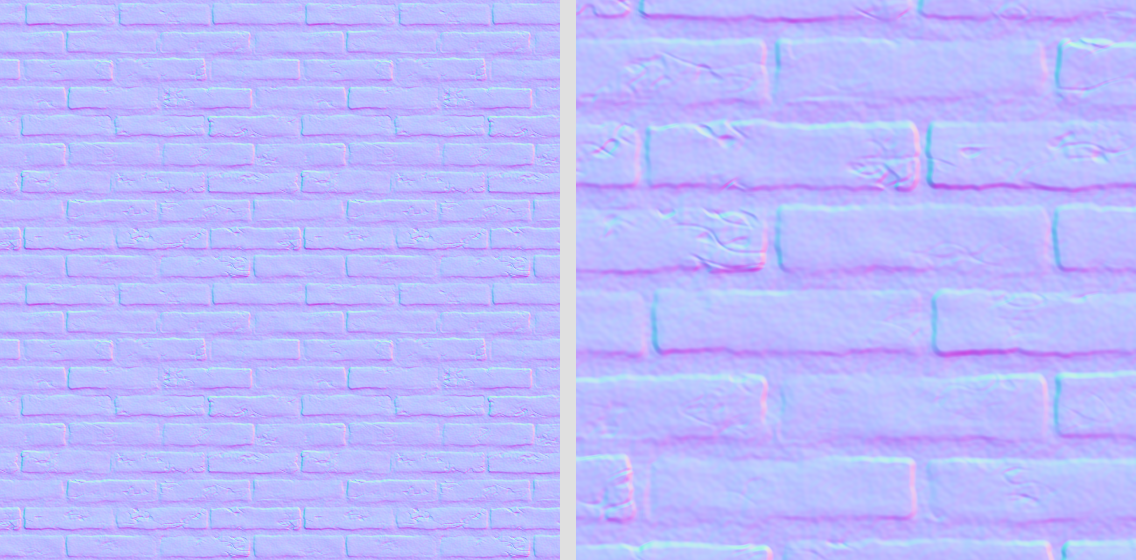
Left, the full canvas; right, a detail of the centre.
Give the GLSL for this texture map, as a Shadertoy shader.

```glsl
const vec2 BRICKS = vec2(3.0, 10.0);      // bricks across and courses in one tile
const float TILES = 2.0;                  // tiles along each canvas side
const vec2 HALF_BRICK = vec2(0.1605, 0.0378);
const float CORNER = 0.010;
const float BEVEL = 0.0039;
const float RELIEF = 0.0025;
const float ROUNDING = 0.0017;
const float SKIRT = 0.0016;
const float TAU = 6.2831853;

vec2 hash2(vec2 cell, float seed) {
    uvec3 v = uvec3(ivec3(vec3(cell, seed))) * 1664525u + 1013904223u;
    v.x += v.y * v.z; v.y += v.z * v.x; v.z += v.x * v.y;
    v ^= v >> 16u;
    v.x += v.y * v.z; v.y += v.z * v.x;
    return vec2(v.xy >> 8u) / 16777216.0;
}

float cornerSlope(vec2 cell, vec2 offset, vec2 period, float seed) {
    float angle = TAU * hash2(mod(cell, period), seed).x;
    return dot(vec2(cos(angle), sin(angle)), offset);
}

// Gradient noise that wraps after one tile
float noise(vec2 p, vec2 period, float seed) {
    vec2 g = p * period;
    vec2 cell = floor(g);
    vec2 f = g - cell;
    vec2 blend = f * f * f * (f * (f * 6.0 - 15.0) + 10.0);
    vec2 e = vec2(1.0, 0.0);
    float low = mix(cornerSlope(cell, f, period, seed),
                    cornerSlope(cell + e.xy, f - e.xy, period, seed), blend.x);
    float high = mix(cornerSlope(cell + e.yx, f - e.yx, period, seed),
                     cornerSlope(cell + e.xx, f - e.xx, period, seed), blend.x);
    return mix(low, high, blend.y);
}

float roundedBox(vec2 p, vec2 halfSize, float radius) {
    vec2 q = abs(p) - halfSize + radius;
    return length(max(q, 0.0)) + min(max(q.x, q.y), 0.0) - radius;
}

float grain(vec2 p) {
    return 0.0018 * noise(p, vec2(20.0, 26.0), 1.0)
         + 0.0008 * noise(p, vec2(54.0, 62.0), 2.0)
         + 0.0006 * noise(p, vec2(120.0, 136.0), 3.0);
}

// Depth of cracks and flaked pits
float wear(vec2 p) {
    float crack = 1.0 - smoothstep(0.0, 0.09, abs(noise(p, vec2(15.0, 31.0), 4.0)));
    float pit = smoothstep(0.12, 0.4, noise(p, vec2(36.0, 56.0), 5.0));
    return 0.0013 * crack + 0.0028 * pit;
}

float wallHeight(vec2 p) {
    // Staggered courses with a little drift
    float course = mod(floor(p.y * BRICKS.y), BRICKS.y);
    float stagger = mix(0.72, 0.234, mod(course, 2.0));
    float drift = 0.05 * (hash2(vec2(course, 0.0), 6.0).x - 0.5);
    vec2 grid = p * BRICKS - vec2(stagger + drift, 0.0);
    vec2 id = mod(floor(grid), BRICKS);
    vec2 local = (fract(grid) - 0.5) / BRICKS;

    // Uneven brick outline
    vec2 jitter = hash2(id, 7.0) - 0.5;
    vec2 trim = hash2(id, 8.0) * vec2(0.003, 0.003);
    vec2 character = hash2(id, 9.0);
    float damage = mix(0.2, 1.2, character.x)
                 * smoothstep(0.0, 0.3, noise(p, vec2(9.0, 18.0), 10.0));
    float wobble = 0.006 * noise(p, vec2(14.0, 24.0), 11.0)
                 + 0.003 * noise(p, vec2(60.0), 12.0);
    float edge = roundedBox(local - jitter * vec2(0.003, 0.006), HALF_BRICK - trim, CORNER);
    edge += wobble + 1.2 * damage * wear(p);
    float brick = 1.0 - smoothstep(-BEVEL, BEVEL, edge);
    float pillow = 1.0 - smoothstep(-0.015, BEVEL, edge);

    // Tilted, undulating face
    vec2 tilt = (hash2(id, 13.0) - vec2(0.5, 0.85)) * vec2(0.04, 0.10);
    float relief = RELIEF * mix(0.6, 1.3, character.y) + ROUNDING * pillow;
    float face = relief + dot(local, tilt) + grain(p) * (0.8 + damage) - damage * wear(p)
               + 0.0036 * noise(p, vec2(7.0, 16.0), 15.0);

    // Mortar sloping away below each brick
    float below = 1.0 - smoothstep(-0.04, -0.01, local.y);
    float skirt = SKIRT * below * (1.0 - smoothstep(-0.002, 0.011, edge));
    float mortar = 0.0011 * sin(TAU * p.y * BRICKS.y) + skirt + 1.2 * grain(p)
                 + 0.0036 * noise(p, vec2(10.0, 22.0), 14.0);
    return mix(mortar, face, brick);
}

vec3 surfaceNormal(vec2 p) {
    vec2 e = vec2(1.0 / 512.0, 0.0);
    vec2 slope = vec2(wallHeight(p + e.xy) - wallHeight(p - e.xy),
                      wallHeight(p + e.yx) - wallHeight(p - e.yx)) / (2.0 * e.x);
    return normalize(vec3(-slope, 1.0));
}

vec3 encodeSrgb(vec3 linear) {
    return 1.055 * pow(linear, vec3(1.0 / 2.4)) - 0.055;
}

void mainImage(out vec4 fragColor, in vec2 fragCoord) {
    vec2 p = fract(fragCoord / iResolution.xy * TILES);
    vec3 normal = surfaceNormal(p);
    fragColor = vec4(encodeSrgb(normal * 0.5 + 0.5), 1.0);
}
```
